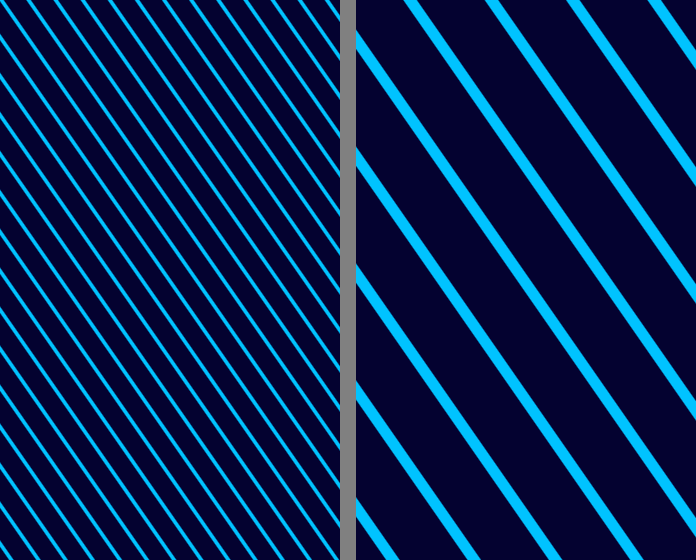
Left, the full canvas; right, a detail of the centre.
Write a Shadertoy shader that draws this pattern.

```glsl
// Thin bright cyan stripes falling to the right across a deep navy ground.
// A single linear phase, wrapped to the nearest whole number, gives the
// distance to the closest stripe centre; its edge is smoothed by pixel size.

const vec3 NAVY = vec3(0.016, 0.006, 0.188);
const vec3 CYAN = vec3(0.0, 0.765, 1.0);

// Stripes per canvas height, counted along x and along y
const vec2 STRIPE_FREQUENCY = vec2(20.645, 14.37);
const float STRIPE_PHASE = 0.03;      // shift from the canvas centre, in periods
const float STRIPE_WIDTH = 0.166;     // share of one period
const float EDGE_SOFTNESS = 0.65;     // half width of the edge, in pixels

// Distance to the nearest stripe centre, in periods
float stripeDistance(vec2 p) {
    float phase = dot(p, STRIPE_FREQUENCY) + STRIPE_PHASE;
    return abs(fract(phase + 0.5) - 0.5);
}

void mainImage(out vec4 fragColor, in vec2 fragCoord) {
    // Centred coordinates, one unit per canvas height
    vec2 p = (fragCoord - 0.5 * iResolution.xy) / iResolution.y;

    // One pixel measured across the stripes, in periods
    float pixel = length(STRIPE_FREQUENCY) / iResolution.y;
    float edge = EDGE_SOFTNESS * pixel;

    float signedDistance = stripeDistance(p) - 0.5 * STRIPE_WIDTH;
    float coverage = clamp(0.5 - 0.5 * signedDistance / edge, 0.0, 1.0);

    fragColor = vec4(mix(NAVY, CYAN, coverage), 1.0);
}
```
